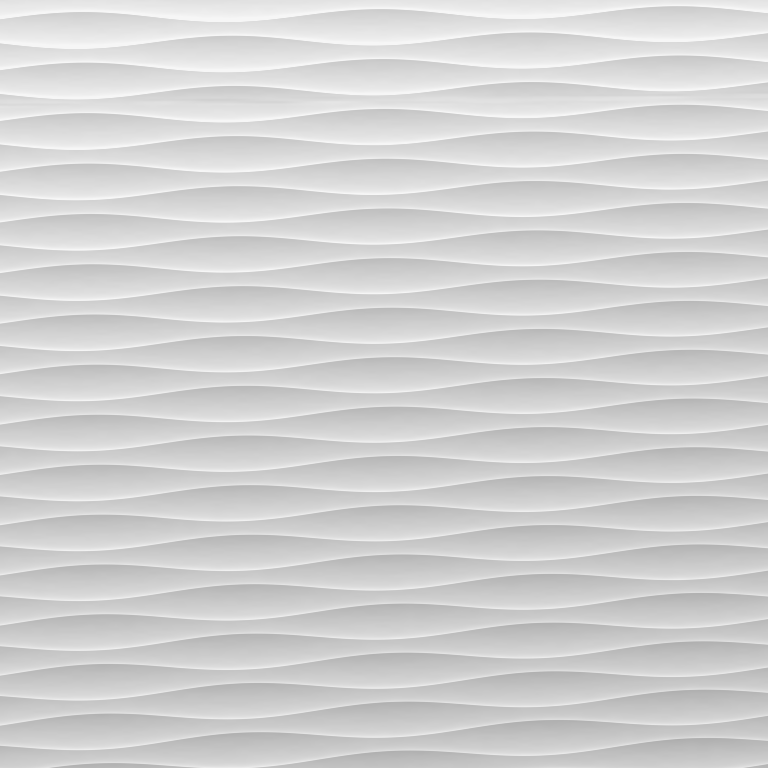
Give the GLSL for this texture, as a WebGL 2 fragment shader.

```glsl
#version 300 es
// Pale relief panel of staggered, softly shaded horizontal waves.
precision highp float;
uniform vec2 u_resolution;
out vec4 fragColor;

const float TAU = 6.2831853;

// Layout, in canvas units measured down from the top
const float FIRST_ROW   = 0.0182;
const float ROW_PITCH   = 0.0651;   // one pair of opposed ridges
const float PITCH_LOSS  = 0.0007;   // rows tighten toward the bottom
const float TOP_TILT    = 0.010;
const float FAN         = 0.0022;   // tilt added by each row
const float WAVE_LENGTH = 0.387;
const float WAVE_CENTER = 0.490;
const float WAVE_DRIFT  = 0.022;    // crests move right going down
const float AMPLITUDE   = 0.225;    // in ridge spacings

// Tones of the bands
const float LENS_SHADE  = 0.712;
const float LENS_LIGHT  = 0.880;
const float PINCH_SHADE = 0.785;
const float PINCH_LIGHT = 0.840;
const float RIM_GLOW    = 0.075;
const float RIM_WIDTH   = 0.085;
const float EDGE_PIXELS = 1.3;

// Wear
const float SEAM_Y      = 0.134;
const float SEAM_WIDTH  = 0.005;
const float SEAM_DEPTH  = 0.09;
const float GRAIN       = 0.010;

float hash(vec2 p) {
    vec3 q = fract(vec3(p.xyx) * 0.1031);
    q += dot(q, q.yzx + 33.33);
    return fract((q.x + q.y) * q.z);
}

float noise(vec2 p) {
    vec2 i = floor(p), f = fract(p);
    f = f * f * (3.0 - 2.0 * f);
    return mix(mix(hash(i), hash(i + vec2(1, 0)), f.x),
               mix(hash(i + vec2(0, 1)), hash(i + vec2(1, 1)), f.x), f.y);
}

// Row coordinate: ridges lie near whole numbers, on slightly fanned lines
float rowCoordinate(vec2 p) {
    float x = p.x - 0.505;
    float pitch = ROW_PITCH - FAN * x - PITCH_LOSS * p.y;
    return 2.0 * (p.y - FIRST_ROW + TOP_TILT * x) / pitch;
}

// Even and odd ridges swing in opposite directions
float ridge(float k, float wave) {
    float side = 1.0 - 2.0 * mod(k, 2.0);
    return k - side * AMPLITUDE * wave;
}

// Shade under the upper ridge, brightening to a rim above the lower one
float bandTone(float k, float row, float wave) {
    float top = ridge(k, wave);
    float bottom = ridge(k + 1.0, wave);
    float height = bottom - top;
    float open = (height - 1.0 + 2.0 * AMPLITUDE) / (4.0 * AMPLITUDE);
    float t = clamp((row - top) / height, 0.0, 1.0);
    float shade = mix(PINCH_SHADE, LENS_SHADE, open);
    float light = mix(PINCH_LIGHT, LENS_LIGHT, open);
    float rim = exp(-max(bottom - row, 0.0) / RIM_WIDTH);
    return mix(shade, light, pow(t, 0.85)) + RIM_GLOW * mix(0.8, 1.0, open) * rim;
}

void main() {
    vec2 uv = gl_FragCoord.xy / u_resolution;
    vec2 p = vec2(uv.x, 1.0 - uv.y);

    // Find the band that holds this point
    float row = rowCoordinate(p);
    float wave = cos(TAU * (p.x - WAVE_CENTER - WAVE_DRIFT * p.y) / WAVE_LENGTH);
    float k = floor(row);
    if (row < ridge(k, wave)) k -= 1.0;
    else if (row >= ridge(k + 1.0, wave)) k += 1.0;

    // Blend across the ridge for a smooth edge
    float edge = EDGE_PIXELS * 2.0 / (ROW_PITCH * u_resolution.y);
    float cover = smoothstep(0.0, edge, row - ridge(k, wave));
    float tone = mix(bandTone(k - 1.0, row, wave), bandTone(k, row, wave), cover);

    // Light falls from the upper left
    tone += -0.034 + 0.056 * uv.y + 0.06 * pow(uv.y, 4.0);
    tone += 0.02 * (0.5 - uv.x);

    // Faint worn seam and fine brushed grain
    float seamY = SEAM_Y - 0.008 * p.x + 0.004 * (noise(vec2(p.x * 9.0, 3.0)) - 0.5);
    float seam = exp(-pow((p.y - seamY) / SEAM_WIDTH, 2.0));
    tone += seam * SEAM_DEPTH * (noise(p * vec2(14.0, 300.0)) - 0.4);
    tone += GRAIN * (noise(p * vec2(60.0, 260.0)) - 0.5);

    fragColor = vec4(vec3(min(tone, 0.965)), 1.0);
}
```
